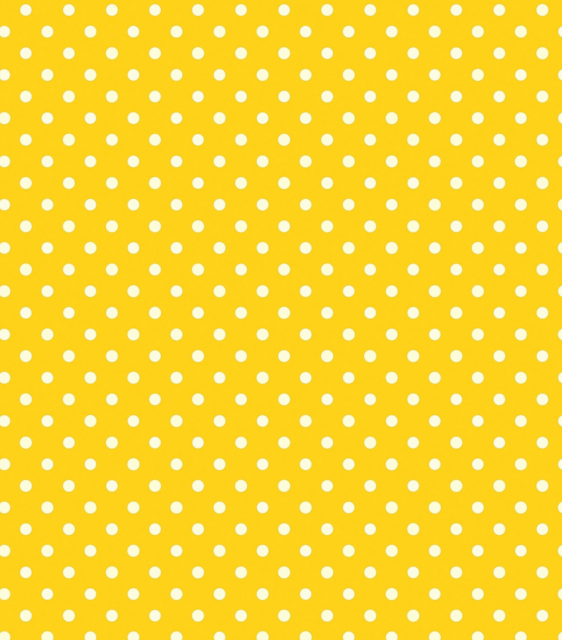
Give the GLSL for this pattern, as a Shadertoy shader.

```glsl
// Staggered cream polka dots on a warm yellow ground.

// Lengths are fractions of the canvas height.
const vec2  SPACING     = vec2(0.06726, 0.03380); // dot to dot, row to row
const vec2  FIRST_DOT   = vec2(0.0404, 0.0156);   // from the upper left corner
const float RADIUS      = 0.0095;
const float RADIUS_VARY = 0.0003;
const float EDGE_SOFT   = 0.0013;
const float RIM_WIDTH   = 0.0014;
const float RIM_DEPTH   = 0.75;
const float GRAIN       = 0.008;
const float GRAIN_CELLS = 256.0;

const vec3 GROUND    = vec3(0.992, 0.823, 0.098);
const vec3 RIM       = vec3(0.900, 0.790, 0.215);
const vec3 DOT_WHITE = vec3(0.985, 0.985, 0.920);
const vec3 DOT_CREAM = vec3(0.990, 0.990, 0.820);

float hash(vec2 p) {
    return fract(sin(dot(p, vec2(127.1, 311.7))) * 43758.5453);
}

// Smooth value noise
float noise(vec2 p) {
    vec2 i = floor(p);
    vec2 f = fract(p);
    f = f * f * (3.0 - 2.0 * f);
    float low  = mix(hash(i), hash(i + vec2(1.0, 0.0)), f.x);
    float high = mix(hash(i + vec2(0.0, 1.0)), hash(i + vec2(1.0)), f.x);
    return mix(low, high, f.y);
}

// Offset to the nearest dot in xy, its column and row in zw
vec4 nearestDot(vec2 p) {
    vec2 cell = (p - FIRST_DOT) / SPACING;
    float row = floor(cell.y + 0.5);
    float stagger = 0.5 * mod(row, 2.0);
    float column = floor(cell.x + stagger + 0.5);
    vec2 offset = (cell - vec2(column - stagger, row)) * SPACING;
    return vec4(offset, column, row);
}

void mainImage(out vec4 fragColor, in vec2 fragCoord) {
    // Height units, measured downward from the upper left
    vec2 p = vec2(fragCoord.x, iResolution.y - fragCoord.y) / iResolution.y;
    float soft = max(EDGE_SOFT, 0.75 / iResolution.y);

    vec4 dotCell = nearestDot(p);
    float vary = hash(dotCell.zw);
    float radius = RADIUS + RADIUS_VARY * (2.0 * vary - 1.0);
    float dist = length(dotCell.xy) - radius;

    // Ground with a faint darker rim around each dot
    float rimPosition = dist / RIM_WIDTH;
    float rim = RIM_DEPTH * exp(-rimPosition * rimPosition);
    vec3 color = mix(GROUND, RIM, rim);

    // Dot fill, slightly different and mottled in each repeat
    float mottle = noise(p * GRAIN_CELLS);
    vec3 fill = mix(DOT_WHITE, DOT_CREAM, 0.5 * vary + 0.5 * mottle);
    fill = mix(fill, RIM, 0.35 * rim);
    color = mix(color, fill, 1.0 - smoothstep(-soft, soft, dist));

    color += GRAIN * (mottle - 0.5);
    fragColor = vec4(clamp(color, 0.0, 1.0), 1.0);
}
```
